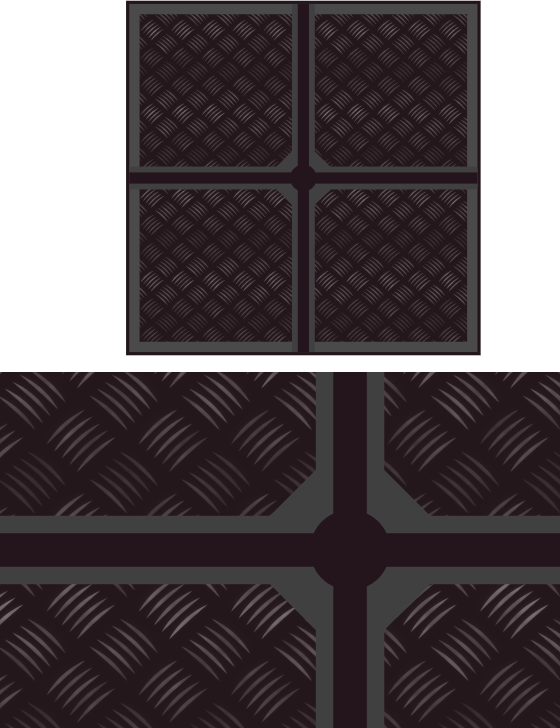
Top, the full canvas; bottom, a detail of the centre.
Write a Shadertoy shader that draws this texture.

```glsl
// Four dark tread plates in a grey square frame, split by a cross with a round hub.

const vec3 WHITE       = vec3(1.0);
const vec3 DARK        = vec3(0.14, 0.08, 0.11);
const vec3 FRAME_GREY  = vec3(0.29);
const vec3 STRIP_GREY  = vec3(0.25);
const vec3 PLATE_BASE  = vec3(0.14, 0.09, 0.11);
const vec3 PLATE_SHINE = vec3(0.47, 0.43, 0.44);

// Lengths are fractions of the canvas height
const float OUTER_HALF   = 0.498;
const float FRAME_HALF   = 0.489;
const float PLATE_HALF   = 0.460;
const float STRIP_HALF   = 0.032;
const float CROSS_HALF   = 0.0157;
const float CHAMFER      = 0.107;
const float HUB_RADIUS   = 0.0375;
const float PLATE_CENTRE = 0.246;
const vec2  TREAD_PERIOD = vec2(0.0863, 0.0783);

float hash(vec2 p) {
    vec3 q = fract(vec3(p.xyx) * 0.1031);
    q += dot(q, q.yzx + 33.33);
    return fract((q.x + q.y) * q.z);
}

vec2 gradient(vec2 cell) {
    float angle = 6.2832 * hash(cell);
    return vec2(cos(angle), sin(angle));
}

float gradientNoise(vec2 p) {
    vec2 i = floor(p), f = p - i;
    vec2 u = f * f * f * (f * (f * 6.0 - 15.0) + 10.0);
    vec2 e = vec2(1.0, 0.0);
    float low  = mix(dot(gradient(i), f), dot(gradient(i + e), f - e), u.x);
    float high = mix(dot(gradient(i + e.yx), f - e.yx),
                     dot(gradient(i + e.xx), f - e.xx), u.x);
    return mix(low, high, u.y);
}

// Antialiased coverage of a signed distance
float cover(float d, float pixel) {
    return clamp(0.5 - d / pixel, 0.0, 1.0);
}

// Five curved, tapered ridges in one weave cell; f spans -0.5 to 0.5
float ridges(vec2 f, vec2 id, float pixel) {
    const float SPACING = 0.165;
    float across = f.y + 0.22 * f.x * f.x;
    float k = clamp(floor(across / SPACING + 0.5), -2.0, 2.0);
    float d = across - k * SPACING;
    float taper = max(1.0 - f.x * f.x / 0.19, 0.0);
    float halfWidth = 0.032 * taper;
    float line = cover(abs(d) - halfWidth, pixel) * smoothstep(0.0, 0.3, taper);
    float slope = exp(-abs(d) * (d > 0.0 ? 22.0 : 45.0)) * taper;
    float wear = 0.7 + 0.3 * hash(id + k * 7.3);
    return (0.75 * line + 0.22 * slope) * wear;
}

// Diagonal basket weave whose shine fades and returns every three rows
vec3 treadPlate(vec2 p, float pixel) {
    vec2 q = p / TREAD_PERIOD;
    vec2 r = vec2(q.x + q.y, q.y - q.x);
    vec2 id = floor(r + 0.5);
    vec2 f = r - id;
    bool turned = mod(id.x + id.y, 2.0) > 0.5;
    float row = 0.5 * (id.x + id.y);
    float shine = 0.7 + 0.25 * cos(6.2832 * row / 3.0);
    shine *= turned ? 0.82 : 1.0;
    shine *= 1.0 + 0.5 * gradientNoise(r * 1.7) + 0.25 * gradientNoise(r * 6.0);
    float relief = ridges(turned ? f.yx : f, id, pixel * 1.4142 / TREAD_PERIOD.y);
    return mix(PLATE_BASE, PLATE_SHINE, clamp(relief * shine, 0.0, 1.0));
}

void mainImage(out vec4 fragColor, in vec2 fragCoord) {
    float pixel = 1.0 / iResolution.y;
    vec2 p = (fragCoord - 0.5 * iResolution.xy) * pixel - vec2(0.0656, 0.0);
    vec2 a = abs(p);
    float square = max(a.x, a.y);
    float arms = min(a.x, a.y);
    float inFrame = cover(square - FRAME_HALF, pixel);

    // Border, frame and inner strips
    vec3 colour = mix(WHITE, DARK, cover(square - OUTER_HALF, pixel));
    colour = mix(colour, FRAME_GREY, inFrame);
    colour = mix(colour, STRIP_GREY, inFrame * cover(arms - STRIP_HALF, pixel));

    // Plates with the corners nearest the hub cut off
    float corner = (CHAMFER - a.x - a.y) * 0.7071;
    float plate = max(square - PLATE_HALF, max(STRIP_HALF - arms, corner));
    vec2 treadPos = p - vec2(sign(p.x) * PLATE_CENTRE - 0.0076, 0.182);
    float cutCorner = cover(square - CHAMFER, pixel) * cover(-corner, pixel);
    colour = mix(colour, STRIP_GREY, cutCorner * 0.0 + cover(-corner, pixel) * 0.0
                 + cover(max(-corner, square - CHAMFER), pixel));
    colour = mix(colour, treadPlate(treadPos, pixel), cover(plate, pixel));

    // Cross and hub
    float crossHub = min(arms - CROSS_HALF, length(p) - HUB_RADIUS);
    colour = mix(colour, DARK, inFrame * cover(crossHub, pixel));
    fragColor = vec4(colour, 1.0);
}
```
